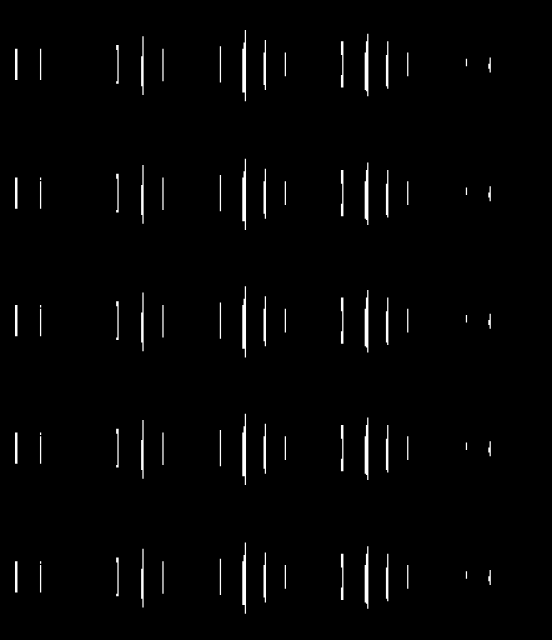
A Shadertoy shader for this pattern:

```glsl
const vec2 GRID = vec2(442.0, 512.0);  // canvas size in stroke units
const float ROWS = 5.0;
const int GROUPS = 5;
const float PITCH = 16.365;            // spacing of neighbouring strokes
const float FIRST_X = 32.4;
const float SIDE_GAP = 19.3;           // main stroke to its left neighbour
const vec3 INK = vec3(1.0);
const vec3 GROUND = vec3(0.0);

// Vertical spans within a row, measured downwards:
// xy is the whole stroke, zw its thickened part
const vec4 MAIN[5] = vec4[5](
    vec4(39, 64, 0, 0), vec4(29, 76, 45, 69), vec4(24, 81, 34, 74),
    vec4(27, 77, 33, 73), vec4(46, 58, 51, 55));
const vec4 RIGHT[5] = vec4[5](
    vec4(0), vec4(39, 65, 0, 0), vec4(32, 72, 42, 68),
    vec4(33, 71, 44, 69), vec4(0));
// Here zw is the thin waist between thick ends
const vec4 LEFT[5] = vec4[5](
    vec4(39, 64, 64, 64), vec4(36, 67, 40, 65), vec4(37, 66, 37, 66),
    vec4(33, 70, 44, 60), vec4(47, 53, 47, 53));
// Widest part of the main stroke
const vec2 CORE[5] = vec2[5](
    vec2(0), vec2(0), vec2(39, 74), vec2(42, 72), vec2(0));
const vec2 FAR_SPAN = vec2(42, 61);

// Share of a sample of the given width lying inside a span
float coverage(float pos, vec2 span, float width) {
    float low = max(pos - 0.5 * width, span.x);
    float high = min(pos + 0.5 * width, span.y);
    return clamp((high - low) / width, 0.0, 1.0);
}

// Upright bar one unit wide
float bar(vec2 p, float x, vec2 span, vec2 sampleSize) {
    return coverage(p.x, vec2(x, x + 1.0), sampleSize.x)
         * coverage(p.y, span, sampleSize.y);
}

// Thin stroke with a second bar thickening it on the left
float stroke(vec2 p, float x, vec4 spans, vec2 sampleSize) {
    return bar(p, x, spans.xy, sampleSize)
         + bar(p, x - 1.0, spans.zw, sampleSize);
}

// Stroke thickened at its ends and thin at the waist
float waistedStroke(vec2 p, float x, vec4 spans, vec2 sampleSize) {
    return bar(p, x, spans.xy, sampleSize)
         + bar(p, x - 1.0, spans.xy, sampleSize)
         - bar(p, x - 1.0, spans.zw, sampleSize);
}

// One group of up to four strokes
float strokeGroup(vec2 p, int group, float row, vec2 sampleSize) {
    float steps = float(5 * group + max(group - 2, 0));
    float center = FIRST_X + PITCH * steps;
    float x = floor(center);

    float ink = stroke(p, x, MAIN[group], sampleSize)
              + bar(p, x - 2.0, CORE[group], sampleSize);
    ink += waistedStroke(p, floor(center - SIDE_GAP), LEFT[group], sampleSize);
    ink += stroke(p, floor(center + PITCH), RIGHT[group], sampleSize);
    if (group == 2 || group == 3)
        ink += bar(p, floor(center + 2.0 * PITCH), FAR_SPAN, sampleSize);

    // Nick in the first group, absent from the top row
    if (group == 0 && row > 0.5)
        ink -= bar(p, x, vec2(41, 42), sampleSize);
    return ink;
}

void mainImage(out vec4 fragColor, in vec2 fragCoord) {
    vec2 sampleSize = GRID / iResolution.xy;
    vec2 p = fragCoord * sampleSize;
    p.y = GRID.y - p.y;

    // Repeat downwards, each row starting on a whole unit
    float rowHeight = GRID.y / ROWS;
    float row = floor(p.y / rowHeight);
    p.y -= floor(row * rowHeight + 0.6);

    float ink = 0.0;
    for (int group = 0; group < GROUPS; group++)
        ink += strokeGroup(p, group, row, sampleSize);

    fragColor = vec4(mix(GROUND, INK, clamp(ink, 0.0, 1.0)), 1.0);
}
```
